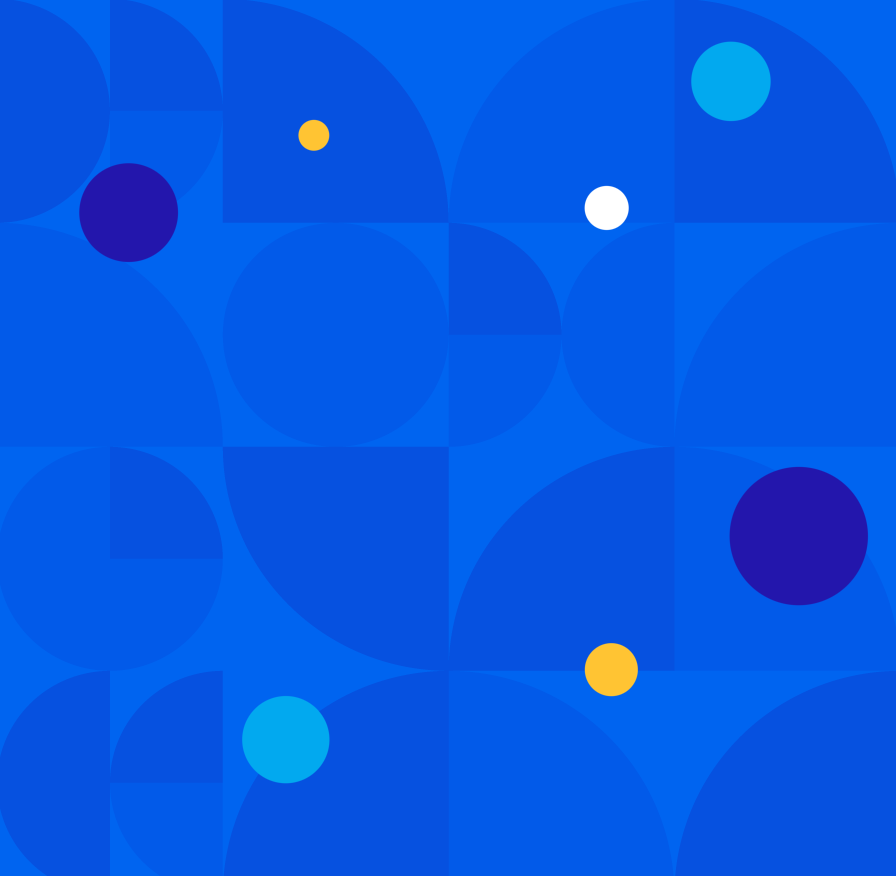
Give the GLSL for this background, as a Shadertoy shader.

```glsl
// Geometric mosaic: a 4 x 4 grid of blue tiles built from quarter discs,
// with seven bright dots on top. Each tile is a small bit code that selects
// one large quarter disc or four half-size ones, and their shades.

#define PITCH      vec2(0.252, 0.25)       // tile size, in canvas widths
#define ORIGIN     vec2(-0.0033, -0.0013)  // top left corner of the grid
#define GROUND     vec3(0.000, 0.392, 0.943)
#define LIGHT_TILE vec3(0.006, 0.353, 0.912)
#define DARK_TILE  vec3(0.022, 0.318, 0.878)
#define INDIGO     vec3(0.137, 0.086, 0.675)
#define CYAN       vec3(0.008, 0.663, 0.937)
#define YELLOW     vec3(1.000, 0.769, 0.200)
#define WHITE      vec3(1.0)
#define SAMPLES    4                       // per axis, for smooth edges

// Bits 0-1: disc centre corner (x, y), or centre side of the left/right half.
// Bits 4-7: dark quadrants (TL, TR, BL, BR). Bit 8: tile is split in four.
const int TILES[16] = int[16](
    0x170, 0x0F2, 0x003, 0x0F2,
    0x002, 0x101, 0x112, 0x003,
    0x121, 0x0F1, 0x0F3, 0x002,
    0x173, 0x0F3, 0x002, 0x0F3);

// Dots: centre x, centre y from the top, radius, palette index
const vec4 DOTS[7] = vec4[7](
    vec4(0.1436, 0.2373, 0.0551, 0.0),
    vec4(0.8915, 0.5983, 0.0772, 0.0),
    vec4(0.8158, 0.0908, 0.0443, 1.0),
    vec4(0.3190, 0.8255, 0.0487, 1.0),
    vec4(0.3503, 0.1510, 0.0172, 2.0),
    vec4(0.6823, 0.7474, 0.0296, 2.0),
    vec4(0.6771, 0.2321, 0.0246, 3.0));

float bit(int code, int index) {
    return float((code >> index) & 1);
}

// Colour of the mosaic at p
vec3 mosaic(vec2 p) {
    vec2 grid = (p - ORIGIN) / PITCH;
    ivec2 cell = clamp(ivec2(floor(grid)), 0, 3);
    int code = TILES[cell.y * 4 + cell.x];

    vec2 local = grid - vec2(cell);
    ivec2 quadrant = ivec2(step(0.5, local));
    vec2 centre = vec2(bit(code, 0), bit(code, 1));

    // Split tiles: halves face left or right, centred on the mid line
    if (bit(code, 8) > 0.5) {
        local = local * 2.0 - vec2(quadrant);
        centre = vec2(bit(code, quadrant.x), 1 - quadrant.y);
    }

    float dark = bit(code, 4 + quadrant.x + 2 * quadrant.y);
    vec3 shade = mix(LIGHT_TILE, DARK_TILE, dark);
    return distance(local, centre) < 1.0 ? shade : GROUND;
}

vec3 dotColour(float index) {
    if (index < 0.5) return INDIGO;
    if (index < 1.5) return CYAN;
    return index < 2.5 ? YELLOW : WHITE;
}

void mainImage(out vec4 fragColor, in vec2 fragCoord) {
    // Canvas widths, measured down from the top left
    float pixel = 1.0 / iResolution.x;
    vec2 p = vec2(fragCoord.x, iResolution.y - fragCoord.y) * pixel;

    // Average the hard-edged mosaic over the pixel
    vec3 colour = vec3(0.0);
    for (int i = 0; i < SAMPLES * SAMPLES; i++) {
        vec2 offset = (vec2(i % SAMPLES, i / SAMPLES) + 0.5) / float(SAMPLES) - 0.5;
        colour += mosaic(p + offset * pixel);
    }
    colour /= float(SAMPLES * SAMPLES);

    // Dots on top
    for (int i = 0; i < 7; i++) {
        float edge = distance(p, DOTS[i].xy) - DOTS[i].z;
        float cover = 1.0 - smoothstep(-0.75 * pixel, 0.75 * pixel, edge);
        colour = mix(colour, dotColour(DOTS[i].w), cover);
    }

    fragColor = vec4(colour, 1.0);
}
```
